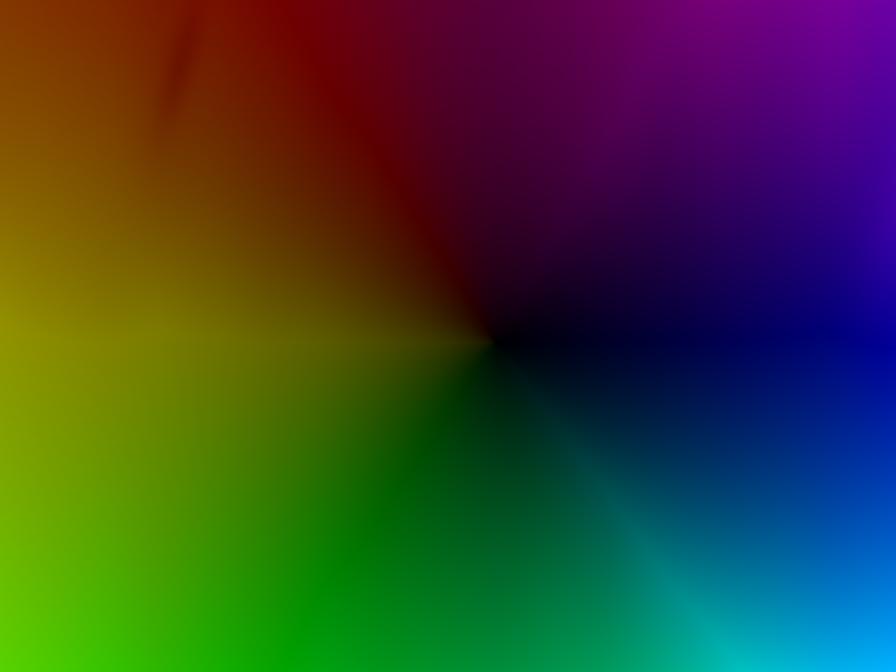
Give the GLSL for this background, as a WebGL 2 fragment shader.

```glsl
#version 300 es
precision highp float;

uniform vec2 u_resolution;
out vec4 fragColor;

float hash(vec2 p) {
    return fract(sin(dot(p, vec2(127.1, 311.7))) * 43758.5453);
}

float noise(vec2 p) {
    vec2 cell = floor(p);
    vec2 f = smoothstep(0.0, 1.0, fract(p));
    float low = mix(hash(cell), hash(cell + vec2(1, 0)), f.x);
    float high = mix(hash(cell + vec2(0, 1)), hash(cell + vec2(1, 1)), f.x);
    return mix(low, high, f.y);
}

// Smooth bump around one direction of the wheel
float lobe(float angle, float center, float sharpness) {
    return exp(sharpness * (cos(angle - center) - 1.0));
}

// Soft tilted ellipse, one at its center
float smudge(vec2 p, vec2 center, vec2 size, float tilt) {
    vec2 d = p - center;
    d.x -= tilt * d.y;
    d /= size;
    return exp(-dot(d, d));
}

vec3 pureHue(float turns) {
    return clamp(abs(fract(turns + vec3(0.0, 2.0, 1.0) / 3.0) * 6.0 - 3.0) - 1.0, 0.0, 1.0);
}

void main() {
    vec2 p = (gl_FragCoord.xy - u_resolution * vec2(0.553, 0.491)) / u_resolution.y;
    float radius = max(length(p), 1e-4);
    float angle = atan(p.y, p.x + 1e-6);

    // Hue follows the angle, with a few directions held back
    float degreesHue = 240.0 + degrees(angle);
    degreesHue -= 10.0 * lobe(angle, 1.66, 14.0);
    degreesHue -= 13.0 * lobe(angle, 5.03, 12.0);
    degreesHue += 4.0 * lobe(angle, 4.1, 20.0);

    // Faint upright streaks and a red smear
    float streak = noise(p * vec2(12.0, 3.0)) - 0.5;
    float smear = smudge(p, vec2(-0.47, 0.41), vec2(0.022, 0.09), 0.25);
    degreesHue += 4.0 * streak * smoothstep(0.1, 0.5, radius) - 7.0 * smear;

    // Brightness rises from the dark hub, steepest to the lower right
    float right = max(p.x, 0.0);
    float below = max(-p.y, 0.0);
    float value = 0.65 * pow(radius, 0.65 + 0.2 * p.x / radius);
    value *= 1.0 + 0.7 * below - 0.35 * max(p.y, 0.0) + 0.7 * right + 0.5 * right * below;
    value *= 1.0 + 0.04 * streak - 0.08 * smear + 0.1 * lobe(angle, 2.13, 25.0);

    // Violet swell at the right edge
    float swell = smudge(p, vec2(0.61, 0.18), vec2(0.06, 0.13), 0.2);
    value += 0.06 * swell;
    degreesHue += 5.0 * swell;

    fragColor = vec4(pureHue(degreesHue / 360.0) * value, 1.0);
}
```
